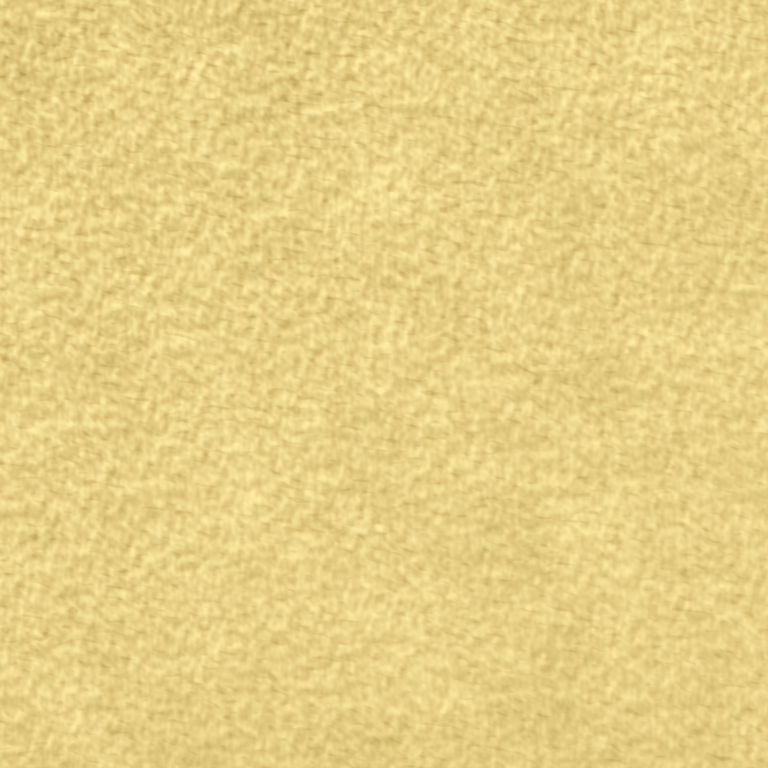
Give the GLSL for this texture, as a WebGL 1 fragment shader.

```glsl
precision highp float;
// Pale golden napped cloth with fine raised grains and short dark creases.
uniform vec2 u_resolution;

vec2 randomDirection(vec2 cell) {
  vec3 q = fract(cell.xyx * vec3(0.1031, 0.1030, 0.0973));
  q += dot(q, q.yzx + 33.33);
  float angle = 6.2832 * fract((q.x + q.y) * q.z);
  return vec2(cos(angle), sin(angle));
}

// Gradient noise, roughly -0.7 to 0.7
float noise(vec2 p) {
  vec2 cell = floor(p);
  vec2 f = p - cell;
  vec2 w = f * f * f * (f * (f * 6.0 - 15.0) + 10.0);
  float a = dot(randomDirection(cell), f);
  float b = dot(randomDirection(cell + vec2(1.0, 0.0)), f - vec2(1.0, 0.0));
  float c = dot(randomDirection(cell + vec2(0.0, 1.0)), f - vec2(0.0, 1.0));
  float d = dot(randomDirection(cell + vec2(1.0, 1.0)), f - vec2(1.0, 1.0));
  return mix(mix(a, b, w.x), mix(c, d, w.x), w.y);
}

// Height of the nap: upright, slightly leaning tufts with finer fibres
float napHeight(vec2 p) {
  vec2 leaning = vec2(p.x + 0.25 * p.y, p.y - 0.12 * p.x);
  return noise(leaning * vec2(80.0, 54.0) + 17.0)
       + 0.45 * noise(leaning * vec2(145.0, 105.0) + 61.0);
}

// Short, nearly level shadows that fall gently to the right
float creases(vec2 p) {
  vec2 sloped = vec2(p.x, p.y + 0.14 * p.x);
  float shadow = noise(sloped * vec2(58.0, 135.0) + 103.0);
  float patches = noise(p * 14.0 + 41.0);
  return smoothstep(0.14, 0.52, shadow + 0.25 * patches);
}

void main() {
  vec2 uv = gl_FragCoord.xy / u_resolution;

  // Uneven pull of the cloth
  vec2 p = uv + 0.006 * vec2(noise(uv * 9.0 + 5.0), noise(uv * 9.0 + 29.0));

  // Relief lit from the upper left
  float height = napHeight(p);
  float relief = height - napHeight(p + vec2(-0.0025, 0.0055));
  float grain = 0.066 * height + 0.070 * relief;

  // The far upper left corner is crisper than the near lower right one
  float crispness = mix(0.78, 1.18, smoothstep(-0.7, 1.0, uv.y - 0.7 * uv.x));

  // Broad mottling, faint rows and soft lighting
  float mottling = 0.028 * noise(uv * 5.0 + 7.0) + 0.030 * noise(uv * 17.0 + 3.0);
  float rows = 0.022 * noise(vec2(p.x * 11.0, (p.y + 0.14 * p.x) * 48.0) + 83.0);
  float lighting = -0.022 * smoothstep(0.55, 1.3, uv.y - 0.35 * uv.x)
                 - 0.016 * smoothstep(0.12, 0.0, uv.y);

  float tone = 0.021 + lighting + mottling + rows
             + crispness * (grain - 0.052 * creases(p));
  tone = clamp(tone, -0.15, 0.105);

  vec3 straw = vec3(0.89, 0.80, 0.51);
  gl_FragColor = vec4(straw + tone * vec3(1.0, 1.16, 1.22), 1.0);
}
```
